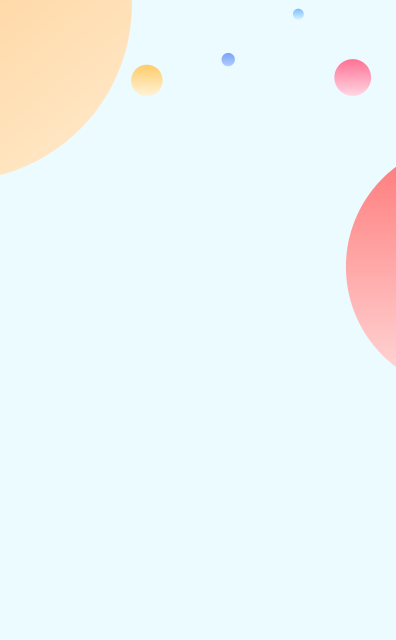
This background is drawn by a Shadertoy shader. Its source:

```glsl
// Pale blue backdrop with softly graded discs around its upper half.

const vec3 BACKDROP = vec3(0.922, 0.984, 1.0);
const vec2 DOWN = vec2(0.0, -1.0);
const vec2 DIAGONAL = vec2(0.64, -0.77);

// Coverage of a disc, with an edge one pixel wide.
float discMask(vec2 p, vec2 center, float radius, float pixel) {
    return clamp(0.5 - (length(p - center) - radius) / pixel, 0.0, 1.0);
}

// Lays a disc over the base; its colour runs from start to end along axis.
vec3 addDisc(vec3 base, vec2 p, vec2 center, float radius, vec2 axis,
             vec3 start, vec3 end, float pixel) {
    float t = clamp(0.5 + 0.5 * dot(p - center, axis) / radius, 0.0, 1.0);
    return mix(base, mix(start, end, t), discMask(p, center, radius, pixel));
}

void mainImage(out vec4 fragColor, in vec2 fragCoord) {
    // Canvas height is one unit.
    float pixel = 1.0 / iResolution.y;
    vec2 p = fragCoord * pixel;
    vec3 color = BACKDROP;

    // Large discs cropped by the canvas edges
    color = addDisc(color, p, vec2(-0.070, 0.9935), 0.276, DIAGONAL,
                    vec3(1.0, 0.79, 0.53), vec3(1.0, 0.90, 0.76), pixel);
    color = addDisc(color, p, vec2(0.736, 0.583), 0.1955, DOWN,
                    vec3(1.0, 0.46, 0.46), vec3(1.0, 0.86, 0.86), pixel);

    // Small floating discs: yellow, blue, sky, pink
    color = addDisc(color, p, vec2(0.2295, 0.8743), 0.0246, DOWN,
                    vec3(1.0, 0.80, 0.41), vec3(1.0, 0.95, 0.85), pixel);
    color = addDisc(color, p, vec2(0.3566, 0.9069), 0.0104, DOWN,
                    vec3(0.47, 0.63, 0.98), vec3(0.70, 0.81, 1.0), pixel);
    color = addDisc(color, p, vec2(0.4661, 0.9779), 0.0085, DOWN,
                    vec3(0.48, 0.74, 1.0), vec3(0.85, 0.95, 1.0), pixel);
    color = addDisc(color, p, vec2(0.5511, 0.8789), 0.0287, DOWN,
                    vec3(1.0, 0.44, 0.58), vec3(1.0, 0.84, 0.89), pixel);

    fragColor = vec4(color, 1.0);
}
```
